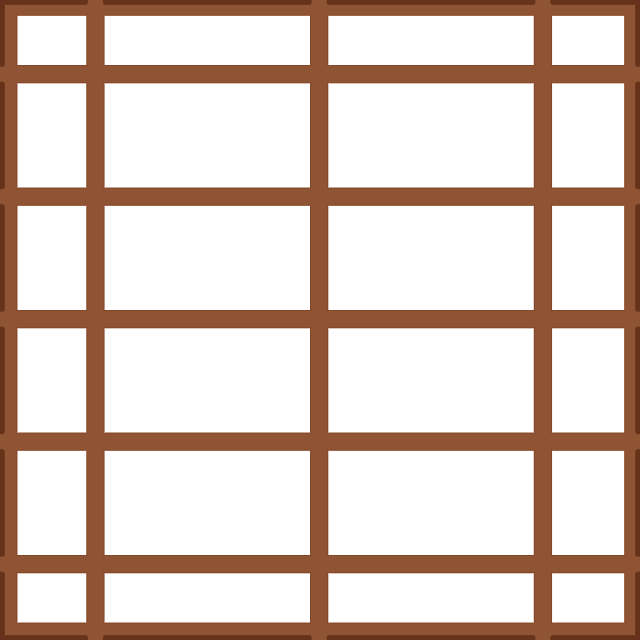
A three.js fragment shader for this pattern:

```glsl
// A wooden lattice of three upright and five level bars in a square frame, over white panes.
// Bars repeat by distance to the nearest grid line; a dark rounded rim lines the
// canvas border and breaks off wherever a bar meets it.

#define BAR_CENTER vec2(0.4987, 0.5013)
#define BAR_PITCH vec2(0.3496, 0.1914)
#define BAR_HALF 0.0143
#define OPENING_CENTER vec2(0.5013, 0.5013)
#define OPENING_HALF 0.474
#define EDGE_WIDTH 0.0016
#define RIM_SIZE vec2(0.0075, 0.0117)
#define RIM_ROUND 0.004
#define PANE vec3(1.0)
#define WOOD vec3(0.56, 0.33, 0.20)
#define WOOD_EDGE vec3(0.52, 0.27, 0.15)
#define RIM vec3(0.40, 0.20, 0.10)

varying vec2 vUv;

// Distance on each axis to the nearest bar's centre line
vec2 barDistance(vec2 p) {
  vec2 cell = (p - BAR_CENTER) / BAR_PITCH;
  return abs(fract(cell + 0.5) - 0.5) * BAR_PITCH;
}

// Signed distance to a rim strip: depth from the border, offset from a bar
float rimDistance(float depth, float offset) {
  vec2 q = vec2(depth - RIM_SIZE.x, RIM_SIZE.y - offset) + RIM_ROUND;
  return length(max(q, 0.0)) + min(max(q.x, q.y), 0.0) - RIM_ROUND;
}

// Antialiased coverage of the region where the distance is negative
float coverage(float dist, float pixel) {
  return clamp(0.5 - dist / pixel, 0.0, 1.0);
}

void main() {
  float pixel = max(fwidth(vUv.x), fwidth(vUv.y));
  vec2 bar = barDistance(vUv);

  // Bars joined with the outer frame
  vec2 fromCenter = abs(vUv - OPENING_CENTER);
  float frame = OPENING_HALF - max(fromCenter.x, fromCenter.y);
  float wood = min(min(bar.x, bar.y) - BAR_HALF, frame);

  // Rim strips along the upright and level borders
  vec2 depth = min(vUv, 1.0 - vUv);
  float rim = min(rimDistance(depth.x, bar.y), rimDistance(depth.y, bar.x));

  // Panes, wood with a darker outline, then the rim
  vec3 color = mix(PANE, WOOD_EDGE, coverage(wood, pixel));
  color = mix(color, WOOD, coverage(wood + EDGE_WIDTH, pixel));
  color = mix(color, RIM, coverage(rim, pixel));
  gl_FragColor = vec4(color, 1.0);
}
```
